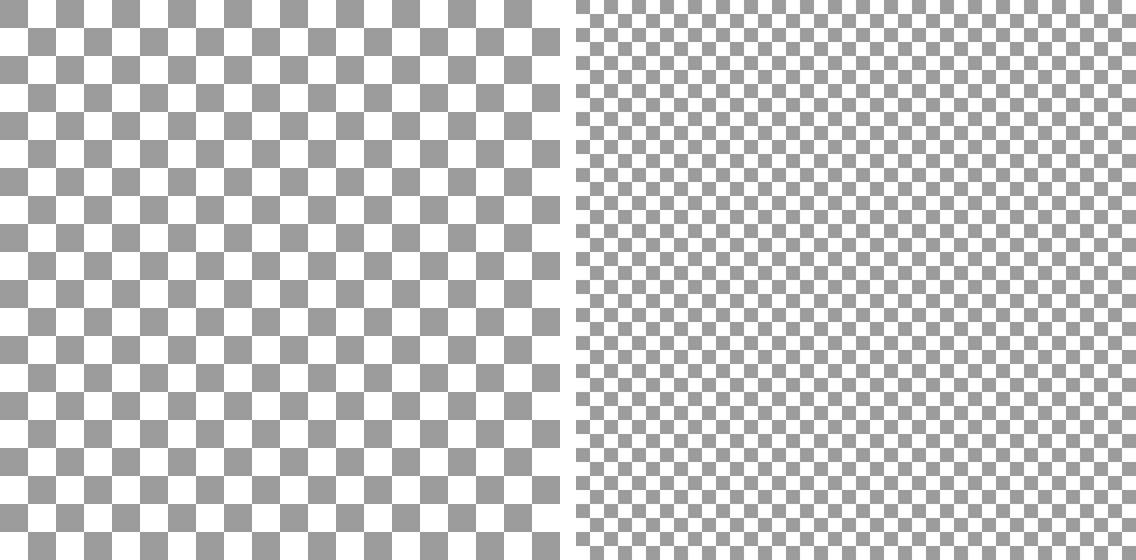
Left: one tile. Right: repeated 2 by 2.
This pattern is drawn by a WebGL 2 fragment shader. Its source:

```glsl
#version 300 es
precision highp float;
// Plain two-tone checkerboard: 20 by 20 squares, grey and white, white at the
// lower left. Each axis gives a signed square wave, smoothed over one pixel;
// the product of the two waves selects the colour. Tiles in both directions.

uniform vec2 u_resolution;
out vec4 fragColor;

// Square wave of period 2, +1 on [0,1] and -1 on [1,2], averaged over a pixel
vec2 smoothSquareWave(vec2 cell, vec2 pixelSize) {
    vec2 edgeDistance = 0.5 - abs(mod(cell + 0.5, 2.0) - 1.0);
    return clamp(2.0 * edgeDistance / pixelSize, -1.0, 1.0);
}

void main() {
    const float squares = 20.0; // even, so opposite borders continue each other
    vec2 cell = squares * gl_FragCoord.xy / u_resolution;
    vec2 wave = smoothSquareWave(cell, squares / u_resolution);

    float whiteness = 0.5 + 0.5 * wave.x * wave.y;
    vec3 grey = vec3(0.61);
    vec3 white = vec3(1.0);
    fragColor = vec4(mix(grey, white, whiteness), 1.0);
}
```
